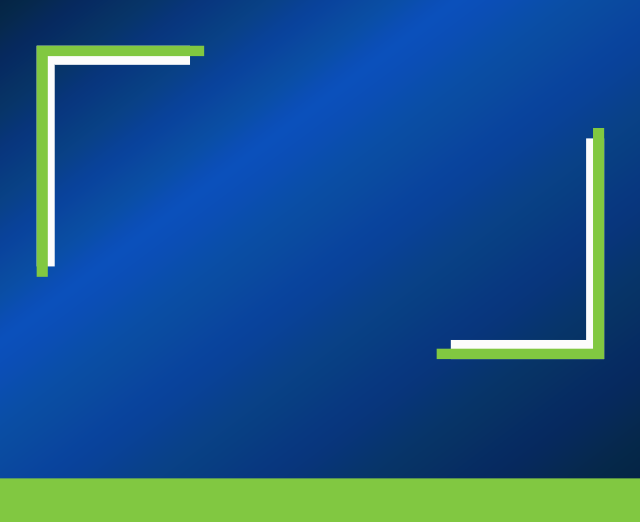
Write a Shadertoy shader that draws this background.

```glsl
const vec3 RIDGE_BLUE = vec3(0.043, 0.322, 0.722);
const vec3 CORNER_NAVY = vec3(0.020, 0.137, 0.278);
const vec3 LIME = vec3(0.506, 0.784, 0.255);
const vec3 WHITE = vec3(0.99);

// Positions and sizes are fractions of the canvas width and height.
const float FOOTER_TOP = 0.0836;
const float RIDGE_AT = 0.357;
const vec2 UPPER_CORNER = vec2(0.0573, 0.9124);
const vec2 LOWER_CORNER = vec2(0.9440, 0.3121);
const vec2 LIME_SIZE = vec2(0.2617, 0.4427);
const vec2 LIME_THICK = vec2(0.0174, 0.0199);
const vec2 WHITE_SIZE = vec2(0.2396, 0.4228);
const vec2 WHITE_THICK = vec2(0.0282, 0.0366);

// Slight hue ripple running parallel to the ridge.
const vec3 RIPPLE_TINT = vec3(0.0, 0.008, -0.014);
const float RIPPLE_PERIOD = 0.264;
const float RIPPLE_START = 0.155;
const float TAU = 6.28319;

// Coverage of a box that spans from the origin to size.
float boxCover(vec2 p, vec2 size, vec2 pixel) {
    vec2 inside = 0.5 * size - abs(p - 0.5 * size);
    vec2 cover = clamp(inside / pixel + 0.5, 0.0, 1.0);
    return cover.x * cover.y;
}

// Two arms that meet at the origin.
float bracketCover(vec2 p, vec2 size, vec2 thick, vec2 pixel) {
    return max(boxCover(p, vec2(size.x, thick.y), pixel),
               boxCover(p, vec2(thick.x, size.y), pixel));
}

vec3 diagonalGradient(vec2 uv) {
    float down = (1.0 - uv.y) / (1.0 - FOOTER_TOP);
    float t = 0.5 * (uv.x + down);
    float fall = t < RIDGE_AT ? (RIDGE_AT - t) / RIDGE_AT
                              : (t - RIDGE_AT) / (1.0 - RIDGE_AT);
    float ripple = cos(TAU * (fall - RIPPLE_START) / RIPPLE_PERIOD);
    return mix(RIDGE_BLUE, CORNER_NAVY, clamp(fall, 0.0, 1.0)) + RIPPLE_TINT * ripple;
}

void mainImage(out vec4 fragColor, in vec2 fragCoord) {
    vec2 pixel = 1.0 / iResolution.xy;
    vec2 uv = fragCoord * pixel;
    vec3 color = diagonalGradient(uv);

    // The two brackets are half-turn copies of each other.
    for (int i = 0; i < 2; i++) {
        vec2 corner = i == 0 ? UPPER_CORNER : LOWER_CORNER;
        vec2 inward = i == 0 ? vec2(1.0, -1.0) : vec2(-1.0, 1.0);
        vec2 p = (uv - corner) * inward;
        color = mix(color, WHITE, bracketCover(p, WHITE_SIZE, WHITE_THICK, pixel));
        color = mix(color, LIME, bracketCover(p, LIME_SIZE, LIME_THICK, pixel));
    }

    // Footer band
    float footer = clamp((FOOTER_TOP - uv.y) / pixel.y + 0.5, 0.0, 1.0);
    fragColor = vec4(mix(color, LIME, footer), 1.0);
}
```
